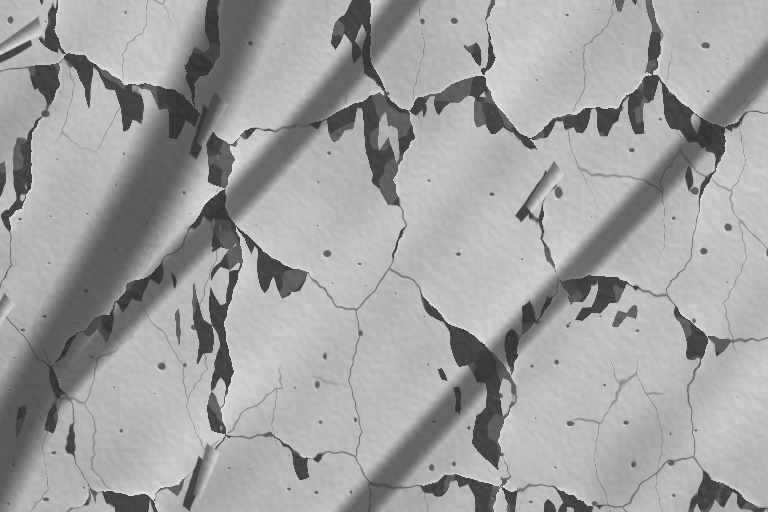
A WebGL 1 fragment shader for this texture:

```glsl
precision highp float;
// Sunlit grey wall with cracked, peeling paint under soft diagonal branch shadows.
// Warped cellular borders form the cracks; a border that faces the light casts a
// torn shadow on one side and shows a bright paint rim on the other.
uniform vec2 u_resolution;

const vec2 LIGHT = vec2(0.66, 0.75);
const vec3 PAINT = vec3(0.765, 0.765, 0.763);
const vec3 TORN = vec3(0.275, 0.275, 0.28);
const vec3 UNDERCOAT = vec3(0.44, 0.44, 0.445);
const vec3 RIM = vec3(0.87, 0.87, 0.865);

vec2 hash2(vec2 p) {
  vec2 q = vec2(dot(p, vec2(127.1, 311.7)), dot(p, vec2(269.5, 183.3)));
  return fract(sin(q) * 43758.5);
}

float noise(vec2 p) {
  vec2 i = floor(p), f = fract(p);
  f *= f * (3.0 - 2.0 * f);
  float low = mix(hash2(i).x, hash2(i + vec2(1, 0)).x, f.x);
  float high = mix(hash2(i + vec2(0, 1)).x, hash2(i + vec2(1, 1)).x, f.x);
  return mix(low, high, f.y);
}

float cloud(vec2 p) {
  return 0.55 * noise(p) + 0.3 * noise(p * 2.1 + 7.0) + 0.15 * noise(p * 4.3 + 3.0);
}

float fill(float d, float aa) { return 1.0 - smoothstep(-aa, aa, d); }

vec2 zigzag(vec2 p) { return abs(fract(p) - 0.5) * 2.0 - 0.5; }

// Angular offsets from layered triangle waves
vec2 jagged(vec2 p) {
  vec2 q = vec2(p.y + 0.4 * p.x, p.x - 0.3 * p.y) + 0.08 * noise(p * 6.0);
  return 0.028 * zigzag(q * 5.0) + 0.009 * zigzag(q.yx * 13.0 + q * 3.0) + 0.003 * zigzag(q * 37.0);
}

// Distance to the nearest cell border (x) and the direction towards it (yz)
vec3 border(vec2 p) {
  vec2 cell = floor(p), nearest = vec2(8.0);
  for (int k = 0; k < 9; k++) {
    vec2 id = cell + vec2(mod(float(k), 3.0), floor(float(k) / 3.0)) - 1.0;
    vec2 r = id + 0.1 + 0.8 * hash2(id) - p;
    if (dot(r, r) < dot(nearest, nearest)) nearest = r;
  }
  vec3 best = vec3(8.0, 0.0, 0.0);
  for (int k = 0; k < 25; k++) {
    vec2 id = cell + vec2(mod(float(k), 5.0), floor(float(k) / 5.0)) - 2.0;
    vec2 r = id + 0.1 + 0.8 * hash2(id) - p, gap = r - nearest;
    if (dot(gap, gap) > 0.0001) {
      vec2 n = normalize(gap);
      float d = dot(0.5 * (nearest + r), n);
      if (d < best.x) best = vec3(d, n);
    }
  }
  return best;
}

// Scattered curled strips: signed distance (x) and position across the roll (y)
vec2 curls(vec2 p, float scale) {
  vec2 best = vec2(1.0, 0.0);
  for (int k = 0; k < 9; k++) {
    vec2 id = floor(p * scale) + vec2(mod(float(k), 3.0), floor(float(k) / 3.0)) - 1.0;
    vec2 h = hash2(id + 41.0), r = p - (id + hash2(id)) / scale;
    float angle = 0.5 + 1.1 * h.y;
    vec2 axis = vec2(cos(angle), sin(angle));
    float along = dot(r, axis), across = dot(r, vec2(axis.y, -axis.x));
    float radius = (0.011 + 0.011 * h.x) * (1.0 + 6.0 * along);
    float d = max(abs(along + 0.3 * across) - 0.05, abs(across) - radius);
    if (h.x < 0.28 && d < best.x) best = vec2(d, across / max(radius, 0.001));
  }
  return best;
}

// Small loose chips, present in some cells only
float chips(vec2 p, float scale, float aa) {
  vec2 id = floor(p * scale), h = hash2(id + 17.0);
  vec2 r = (fract(p * scale) - 0.25 - 0.5 * hash2(id)) / scale;
  float d = length(r * vec2(1.0, 0.6 + h.y)) + 0.12 * jagged(p * 4.0).x;
  return fill(d - 0.007 * pow(h.x, 5.0), aa) * step(0.55, h.x);
}

// Soft straight shadow through points a and b
float branch(vec2 p, vec2 a, vec2 b, float width) {
  vec2 dir = normalize(b - a);
  return 1.0 - smoothstep(width * 0.3, width * 1.25, abs(dot(p - a, vec2(dir.y, -dir.x))));
}

float branchShadows(vec2 p) {
  p += 0.03 * sin(p.yx * 5.0 + 1.0) * vec2(0.5, -0.4);
  float s = 0.95 * branch(p, vec2(0.47, 1.0), vec2(0.05, 0.17), 0.075);
  s = max(s, 0.85 * branch(p, vec2(0.78, 1.0), vec2(0.12, 0.22), 0.036));
  s = max(s, 0.85 * branch(p, vec2(1.5, 0.88), vec2(0.72, 0.02), 0.036));
  float t = dot(p, vec2(0.77, -0.64));
  float streaks = 0.5 + 0.3 * sin(t * 23.0) + 0.2 * sin(t * 41.0 + 2.0);
  return max(s, 0.4 * streaks * cloud(p * 2.5 + 9.0));
}

void main() {
  vec2 p = gl_FragCoord.xy / u_resolution.y, bent = p + jagged(p);
  float aa = 1.0 / u_resolution.y;
  // Mottled plaster and fine upright hairlines
  float emboss = 0.045 * (noise(p * 110.0) - noise(p * 110.0 + LIGHT * 0.7));
  vec3 color = PAINT + 0.12 * (cloud(p * 4.0) - 0.5) + emboss;
  float hair = border((bent + 3.0) * vec2(6.5, 2.2)).x / 4.5;
  color *= 1.0 - 0.4 * smoothstep(0.5, 0.65, noise(p * 5.0 + 20.0)) * fill(hair - 0.0006, aa);
  // Main cracks: lit rims, thin lines and torn hollows
  vec3 crack = border((bent + vec2(0.17, 0.4)) * vec2(3.4, 2.5));
  float facing = dot(crack.yz, LIGHT), d = crack.x / 2.9;
  float lift = smoothstep(0.4, 0.75, cloud(p * 5.5 + 31.0));
  float teeth = 0.6 + zigzag(p * 13.0 + 2.0 * noise(p * 9.0)).x + 0.5 * zigzag(p.yx * 29.0).y;
  float width = 0.105 * lift * smoothstep(-0.15, 0.6, facing) * max(teeth, 0.1) - 0.003;
  float lit = fill(facing + 0.05, 0.1) * smoothstep(0.05, 0.3, lift);
  color = mix(color + 0.05 * lit * exp(-d * 35.0), RIM, 0.85 * lit * fill(d - 0.0045, aa));
  float thin = smoothstep(0.3, 0.5, noise(p * 4.0 + 5.0)) * fill(d - 0.0012, aa);
  color = mix(color, TORN, 0.75 * thin * (1.0 - lit));
  float shard = smoothstep(0.62, 0.68, noise(bent * vec2(34.0, 22.0)));
  color = mix(color, mix(TORN, UNDERCOAT, 0.7 * shard) + emboss, fill(d - width, aa));
  // Chips with a lit edge, then curled strips over their shadows
  color += 0.08 * chips(p + LIGHT * 0.004, 15.0, aa);
  color = mix(color, TORN, 0.8 * chips(p, 15.0, aa));
  color = mix(color, TORN, fill(curls(p + LIGHT * 0.028 + 0.3 * jagged(p), 3.0).x, aa));
  vec2 curl = curls(p, 3.0);
  vec3 roll = mix(UNDERCOAT, RIM, smoothstep(-0.9, 0.9, curl.y)) + emboss;
  color = mix(color, roll, fill(curl.x, aa));
  // Branch shadows dim the paint more than the dark hollows
  float depth = mix(0.22, 0.56, smoothstep(0.25, 0.65, color.g));
  color *= 1.0 - depth * branchShadows(p) * vec3(1.0, 1.0, 0.975);
  gl_FragColor = vec4(clamp(color, 0.0, 1.0), 1.0);
}
```
